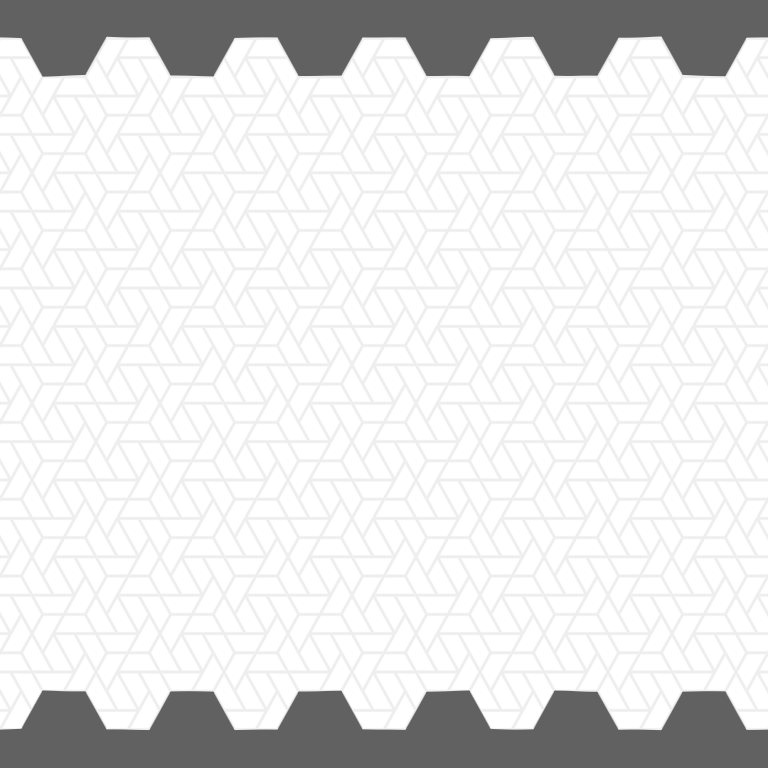
Write a WebGL 2 fragment shader that draws this pattern.

```glsl
#version 300 es
precision highp float;

uniform vec2 u_resolution;
out vec4 fragColor;

float hash(vec2 p) {
    vec3 q = fract(vec3(p.xyx) * 0.1031);
    q += dot(q, q.yzx + 33.33);
    return fract((q.x + q.y) * q.z);
}

// One-dimensional gradient noise that wraps after the given period
float gradientNoise(float x, float period, float seed) {
    float cell = floor(x);
    float f = x - cell;
    float left = hash(vec2(mod(cell, period), seed)) * 2.0 - 1.0;
    float right = hash(vec2(mod(cell + 1.0, period), seed)) * 2.0 - 1.0;
    return mix(left * f, right * (f - 1.0), f * f * (3.0 - 2.0 * f));
}

// Distance in canvas units to a centred segment given in grid units
float segmentDistance(vec2 p, vec2 halfSpan) {
    p /= vec2(72.0, 40.0);
    halfSpan /= vec2(72.0, 40.0);
    float t = clamp(dot(p, halfSpan) / dot(halfSpan, halfSpan), -1.0, 1.0);
    return length(p - halfSpan * t);
}

// Wraps into one 12 by 4 grid cell, centred on zero
vec2 wrapCell(vec2 p) {
    return mod(p + vec2(6.0, 2.0), vec2(12.0, 4.0)) - vec2(6.0, 2.0);
}

// Honeycomb edges crossed by pinwheel bars, making trapezoid tiles
float latticeDistance(vec2 p) {
    float d = 1.0;
    for (int i = 0; i < 2; i++) {
        vec2 q = p + float(i) * vec2(6.0, 2.0);
        vec2 falling = wrapCell(q);
        vec2 level = wrapCell(q - vec2(6.0, 0.0));
        vec2 rising = wrapCell(q - vec2(-3.0, 1.0));

        // Long pinwheel bars
        d = min(d, segmentDistance(falling, vec2(2.0, 2.0)));
        d = min(d, segmentDistance(level, vec2(4.0, 0.0)));
        d = min(d, segmentDistance(rising, vec2(2.0, -2.0)));

        // Short honeycomb edges
        d = min(d, segmentDistance(falling, vec2(1.0, -1.0)));
        d = min(d, segmentDistance(level, vec2(1.0, 1.0)));
        d = min(d, segmentDistance(rising, vec2(2.0, 0.0)));

        // Bar that halves each central hexagon
        d = min(d, segmentDistance(wrapCell(q - vec2(3.0, 1.0)), vec2(1.0, 1.0)));
    }
    return d;
}

void main() {
    vec2 uv = gl_FragCoord.xy / u_resolution;
    float pixel = 1.0 / min(u_resolution.x, u_resolution.y);

    // Fine lattice, six cells across and ten down
    vec2 grid = vec2(uv.x, 1.0 - uv.y) * vec2(72.0, 40.0);
    float soft = max(0.0011, 0.7 * pixel);
    float line = 1.0 - smoothstep(0.0019 - soft, 0.0019 + soft,
                                  latticeDistance(grid - vec2(33.0, 15.0)));
    vec3 color = mix(vec3(1.0), vec3(0.935), line);

    // Toothed bands with slightly uneven edges
    float isTop = step(0.5, uv.y);
    float height = min(uv.y, 1.0 - uv.y) * 40.0;
    float fromTooth = abs(mod(grid.x, 12.0) - 6.0);
    float profile = clamp(6.0 - fromTooth, 2.0, 4.0) - 0.05 * isTop;
    profile += 0.2 * gradientNoise(uv.x * 12.0, 12.0, 3.0 + 8.0 * isTop);
    float edge = profile - height;
    float band = clamp(edge / max(fwidth(edge), 0.0001) + 0.5, 0.0, 1.0);
    color = mix(color, vec3(0.38), band);

    fragColor = vec4(color, 1.0);
}
```
